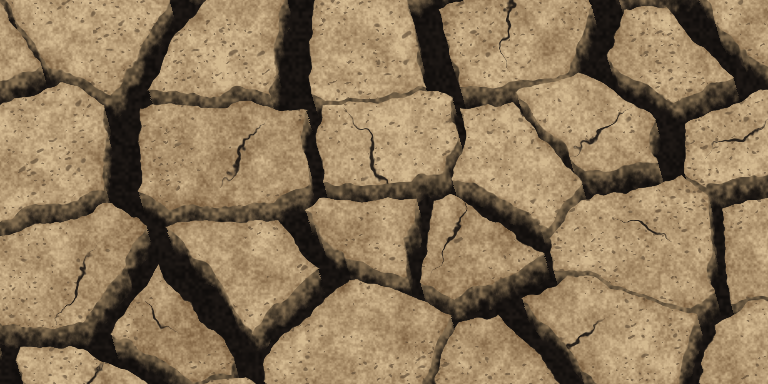
Give the GLSL for this texture, as a Shadertoy shader.

```glsl
// Sun-baked mud split into thick plates, seen at a slant with dark gaps between them.

const vec2 CELL = vec2(0.37, 0.275);       // mean plate size, canvas height = 1
const float WALL_HEIGHT = 0.062;           // visible height of the plate sides
const vec2 WALL_UP = vec2(-0.28, 1.0);     // direction from a wall point to its rim
const int WALL_STEPS = 13;

const vec3 SOIL_DARK = vec3(0.54, 0.43, 0.30);
const vec3 SOIL_LIGHT = vec3(0.77, 0.665, 0.51);
const vec3 PIT = vec3(0.35, 0.28, 0.20);
const vec3 WALL_LIT = vec3(0.42, 0.35, 0.255);
const vec3 GAP = vec3(0.09, 0.073, 0.062);

struct Plate {
    float inside;   // distance to the rim, positive on the plate
    vec2 offset;    // position relative to the plate centre
    vec2 id;
};

float hash(vec2 p) {
    vec3 q = fract(vec3(p.xyx) * 0.1031);
    q += dot(q, q.yzx + 33.33);
    return fract((q.x + q.y) * q.z);
}

vec2 hash2(vec2 p) {
    return vec2(hash(p + 17.3), hash(p + 71.9));
}

float noise(vec2 p) {
    vec2 i = floor(p), f = fract(p);
    f = f * f * (3.0 - 2.0 * f);
    return mix(mix(hash(i), hash(i + vec2(1, 0)), f.x),
               mix(hash(i + vec2(0, 1)), hash(i + vec2(1, 1)), f.x), f.y);
}

float fbm(vec2 p) {
    float sum = 0.0, amp = 0.53;
    for (int i = 0; i < 4; i++) {
        sum += amp * noise(p);
        p = mat2(1.6, 1.2, -1.2, 1.6) * p + 5.7;
        amp *= 0.5;
    }
    return sum;
}

// Voronoi plates with ragged rims and a different gap width on every edge
Plate plateAt(vec2 p) {
    vec2 ragged = vec2(fbm(p * 11.0), fbm(p * 11.0 + 40.0)) - 0.5;
    vec2 q = (p + 0.06 * ragged) / CELL;
    vec2 base = floor(q), id = base, near = vec2(9.0);
    for (int y = -1; y <= 1; y++)
    for (int x = -1; x <= 1; x++) {
        vec2 cell = base + vec2(x, y);
        vec2 r = cell + 0.1 + 0.8 * hash2(cell) - q;
        if (dot(r, r) < dot(near, near)) { near = r; id = cell; }
    }
    float inside = 9.0;
    for (int y = -2; y <= 2; y++)
    for (int x = -2; x <= 2; x++) {
        if (x == 0 && y == 0) continue;
        vec2 cell = id + vec2(x, y);
        vec2 r = cell + 0.1 + 0.8 * hash2(cell) - q;
        float halfGap = mix(0.02, 0.115, smoothstep(0.0, 0.75, hash(id + cell + 3.0)));
        inside = min(inside, dot(0.5 * (near + r), normalize(r - near)) - halfGap);
    }
    return Plate(inside * CELL.y, -near * CELL, id);
}

// Distance down the side from the rim above p, as a share of the wall height
float wallDepth(vec2 p, float inside) {
    float stride = WALL_HEIGHT / float(WALL_STEPS), previous = inside;
    if (inside > 0.0) return 0.0;
    for (int i = 1; i <= WALL_STEPS; i++) {
        float h = float(i) * stride;
        float d = plateAt(p + WALL_UP * h).inside;
        if (d > 0.0) return (h - stride * d / (d - previous)) / WALL_HEIGHT;
        previous = d;
    }
    return 1.3;
}

// Scattered flattened pits; density is the share of grid cells holding one
float pits(vec2 p, float scale, float density) {
    vec2 q = p * scale * vec2(0.8, 1.15) + noise(p * scale * 1.7) * 0.5;
    vec2 cell = floor(q);
    vec2 r = fract(q) - 0.3 - 0.4 * hash2(cell);
    float radius = mix(0.12, 0.3, hash(cell + 8.0));
    return step(hash(cell), density) * (1.0 - smoothstep(radius * 0.4, radius, length(r)));
}

// Thin tapering crack across the middle of some plates
float hairline(vec2 p, vec2 offset, float seed, float px) {
    float angle = seed * 40.0;
    vec2 along = vec2(cos(angle), sin(angle));
    float across = dot(offset, vec2(-along.y, along.x)) + 0.07 * (fbm(p * 17.0) - 0.5);
    float reach = 0.05 + 0.08 * fract(seed * 13.0);
    float width = 0.005 * (1.0 - abs(dot(offset, along)) / reach);
    return step(0.5, seed) * (1.0 - smoothstep(width - px, width + px, abs(across)));
}

vec3 soilColor(vec2 p, Plate plate, float px) {
    float patches = fbm(p * 7.0 + 20.0);
    float tone = 0.72 + 1.2 * (fbm(p * 19.0) - 0.5) + 0.5 * (patches - 0.5);
    tone += 0.6 * (noise(p * 120.0) - 0.5) + 0.45 * (noise(p * 230.0) - 0.5);
    tone += 0.25 * (hash(plate.id + 5.0) - 0.5);
    tone -= 0.25 * (1.0 - smoothstep(0.0, 0.02, plate.inside));
    vec3 color = mix(SOIL_DARK, SOIL_LIGHT, clamp(tone, -0.4, 1.25));
    float density = smoothstep(0.3, 0.75, patches);
    float pitted = max(pits(p, 34.0, 0.4 * density), pits(p + 3.0, 62.0, 0.45 * density));
    color = mix(color, PIT, 0.65 * pitted);
    return mix(color, GAP, 0.9 * hairline(p, plate.offset, hash(plate.id + 2.0), px));
}

vec3 wallColor(vec2 p, float depth) {
    float crumbs = fbm(p * vec2(50.0, 38.0));
    float shade = smoothstep(0.1, 1.0, depth + 1.1 * (crumbs - 0.5));
    float grit = 0.65 + 0.7 * noise(p * 115.0);
    return mix(WALL_LIT, GAP, shade) * grit;
}

void mainImage(out vec4 fragColor, in vec2 fragCoord) {
    float px = 1.0 / iResolution.y;
    vec2 p = fragCoord * px + vec2(3.0, 5.0);
    Plate plate = plateAt(p);
    float top = smoothstep(-0.7 * px, 0.7 * px, plate.inside);
    vec3 color = soilColor(p, plate, px);
    if (top < 1.0) color = mix(wallColor(p, wallDepth(p, plate.inside)), color, top);
    fragColor = vec4(color, 1.0);
}
```
